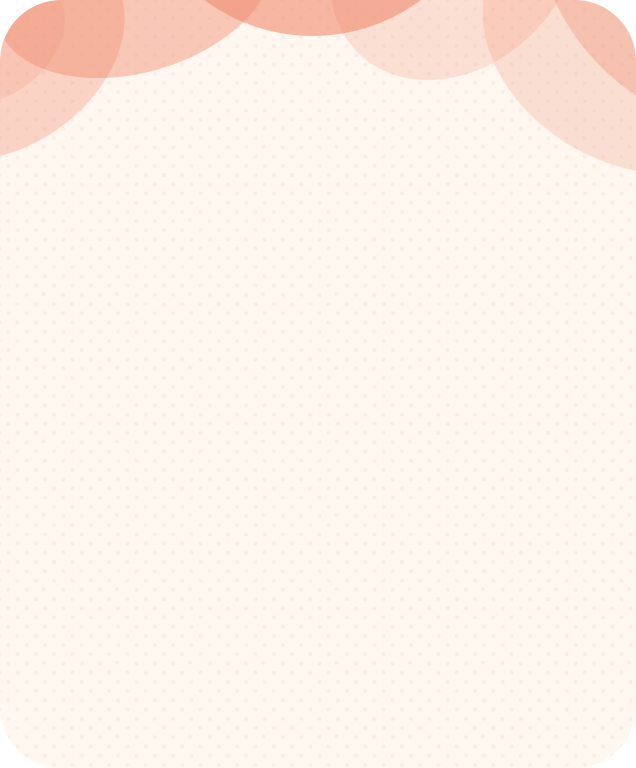
This background is drawn by a Shadertoy shader. Its source:

```glsl
// A cream rounded card with translucent coral ovals along the top and a fine staggered dot pattern.

// Lengths are fractions of the canvas height, measured from the top left.
const vec3 WHITE = vec3(1.0);
const vec3 CREAM = vec3(1.0, 0.97, 0.94);
const vec3 CORAL = vec3(0.94, 0.54, 0.43);
const vec3 DOT_INK = vec3(0.80, 0.62, 0.58);
const float DOT_OPACITY = 0.11;
const float DOT_RADIUS = 0.0027;
const vec2 DOT_SPACING = vec2(0.02383, 0.0240);
const vec2 DOT_ORIGIN = vec2(0.2969, 0.3359);
const vec2 DOT_NUDGE = vec2(-0.0017, -0.0011);
const float CORNER_RADIUS = 0.08;

// Coverage of a shape from its signed distance, one pixel wide at the edge.
float coverage(float dist, float pixel) {
    return clamp(0.5 - dist / pixel, 0.0, 1.0);
}

float roundedBox(vec2 p, vec2 halfSize, float radius) {
    vec2 q = abs(p) - halfSize + radius;
    return length(max(q, 0.0)) + min(max(q.x, q.y), 0.0) - radius;
}

// Blends in an oval slanted by a vertical shear.
vec3 addOval(vec3 base, vec2 p, vec2 center, vec2 radii, float slant, float opacity) {
    vec2 d = p - center;
    d.y -= slant * d.x;
    float field = length(d / radii) - 1.0;
    return mix(base, CORAL, opacity * coverage(field, fwidth(field)));
}

// Two interleaved lattices; every fourth dot of the first is nudged.
float dotPattern(vec2 p, float pixel) {
    float dots = 0.0;
    for (int i = 0; i < 2; i++) {
        vec2 cell = (p - DOT_ORIGIN) / DOT_SPACING + 0.5 * float(i);
        vec2 id = floor(cell + 0.5);
        vec2 offset = (cell - id) * DOT_SPACING;
        vec2 phase = mod(id, 4.0);
        if (i == 0 && phase == vec2(2.0)) offset -= DOT_NUDGE;
        dots = max(dots, coverage(length(offset) - DOT_RADIUS, pixel));
    }
    return dots;
}

void mainImage(out vec4 fragColor, in vec2 fragCoord) {
    float pixel = 1.0 / iResolution.y;
    vec2 size = iResolution.xy * pixel;
    vec2 p = vec2(fragCoord.x, iResolution.y - fragCoord.y) * pixel;

    // Ovals: left cluster, top center, then right cluster
    vec3 color = CREAM;
    color = addOval(color, p, vec2(0.0065, 0.0672), vec2(0.1558, 0.1340), -0.280, 0.33);
    color = addOval(color, p, vec2(0.1753, -0.0203), vec2(0.1818, 0.1177), -0.176, 0.44);
    color = addOval(color, p, vec2(-0.0065, 0.0516), vec2(0.0909, 0.0794), -0.280, 0.20);
    color = addOval(color, p, vec2(0.4071, -0.1895), vec2(0.2357, 0.2363), 0.0, 0.60);
    color = addOval(color, p, vec2(0.5922, -0.0586), vec2(0.1623, 0.1589), -0.217, 0.22);
    color = addOval(color, p, vec2(0.8364, 0.0508), vec2(0.2078, 0.1732), 0.170, 0.23);
    color = addOval(color, p, vec2(0.9935, -0.1250), vec2(0.2987, 0.2995), 0.0, 0.35);

    // Dots over the whole card
    color = mix(color, DOT_INK, DOT_OPACITY * dotPattern(p, pixel));

    // Rounded card corners
    float card = roundedBox(p - 0.5 * size, 0.5 * size, CORNER_RADIUS);
    color = mix(WHITE, color, coverage(card, pixel));

    fragColor = vec4(color, 1.0);
}
```
